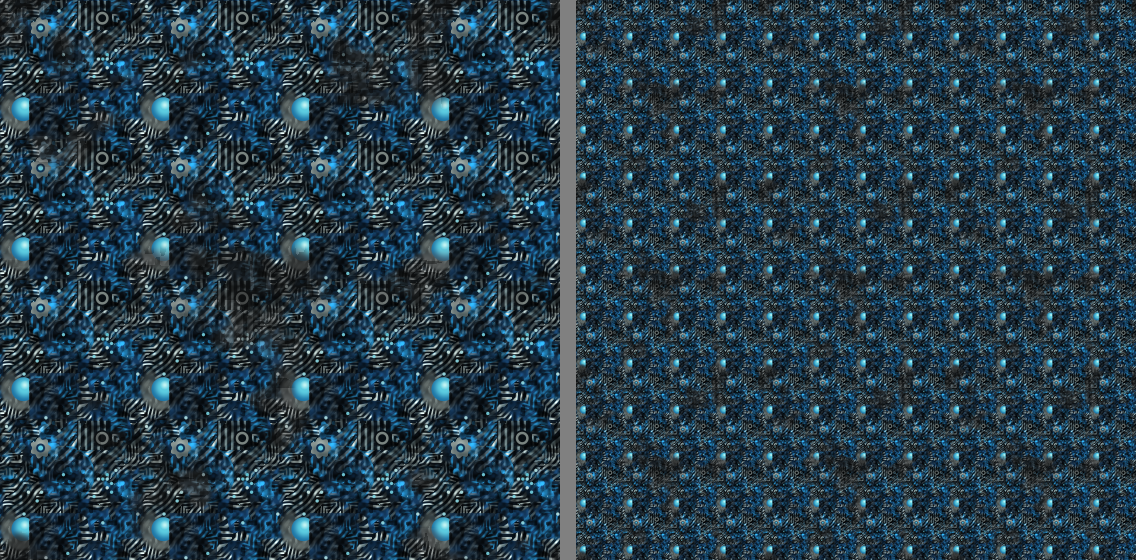
Left: one tile. Right: repeated 3 by 3.
Give the GLSL for this pattern, as a Shadertoy shader.

```glsl
// Four by four weathered circuit-board tiles: broken traces, blue blobs and a cyan half orb.
// Each tile layers wrapping noise, a warped maze of lines turned by 45 degrees and round parts;
// a wear layer that wraps over the whole canvas greys out and scratches some tiles.

const vec3 INK = vec3(.06, .095, .125);
const vec3 NAVY = vec3(.07, .20, .33);
const vec3 STEEL = vec3(.29, .345, .35);
const vec3 SILVER = vec3(.64, .69, .67);
const vec3 BLUE = vec3(.12, .46, .65);
const vec3 CYAN = vec3(.36, .80, .88);

float hash(vec2 p) {
    vec3 q = fract(p.xyx * .1031);
    q += dot(q, q.yzx + 33.33);
    return fract((q.x + q.y) * q.z);
}

// Value noise that repeats every n units
float noise(vec2 p, float n) {
    vec2 i = floor(p), f = fract(p);
    f = f * f * (3. - 2. * f);
    vec2 a = mod(i, n), b = mod(i + 1., n);
    return mix(mix(hash(a + n), hash(vec2(b.x, a.y) + n), f.x),
               mix(hash(vec2(a.x, b.y) + n), hash(b + n), f.x), f.y);
}

float cover(float d, float e) { return clamp(.5 - d / e, 0., 1.); }

float disc(vec2 p, float r, float e) { return cover(length(p) - r, e); }

float ring(vec2 p, float r, float w, float e) { return cover(abs(length(p) - r) - w, e); }

float box(vec2 p, vec2 b, float e) {
    vec2 d = abs(p) - b;
    return cover(max(d.x, d.y), e);
}

// Bump of influence around a centre
float glow(vec2 p, float r) { return exp(-dot(p, p) / (r * r)); }

// Paired lines in a grid turned by 45 degrees: straight runs, stepped corners and bare cells
float traces(vec2 q, float n, float e) {
    q += .035 * (vec2(noise(q * 8., 8.), noise(q * 8. + 3.5, 8.)) - .5);
    vec2 a = vec2(q.x + q.y, q.y - q.x) * n, f = fract(a);
    float h = hash(mod(floor(a), n) + n * 3.);
    if (h < .2) f.x = 1. - f.x;
    float corner = f.x + f.y;
    float d = h > .4 ? f.y : min(corner, 2. - corner);
    return cover(abs(fract(d * 2.) - .5) - .21, 3.4 * n * e);
}

// Overlapping round blobs; returns coverage and a random shade
vec2 blobs(vec2 q, float n, float e) {
    vec2 best = vec2(0), g = floor(q * n);
    for (int k = 0; k < 9; k++) {
        vec2 c = g + vec2(k % 3, k / 3) - 1., id = mod(c, n);
        vec2 jitter = vec2(hash(id + 17.), hash(id + 41.));
        float shade = hash(id + 73.);
        float m = disc(q * n - c - jitter, .25 + .3 * hash(id + 97.), n * e);
        if (m * shade > best.x * best.y) best = vec2(m, shade);
    }
    return best;
}

vec3 tile(vec2 q, float e) {
    // Mottled ground
    float zone = noise(q * 5., 5.), patchy = noise(q * 11. + .4, 11.);
    vec3 col = mix(INK, NAVY, smoothstep(.35, .65, zone * .5 + patchy * .5));

    // Dark round field on the left of centre, darker pit below it
    float field = disc(q - vec2(.47, .61), .2, e);
    float pit = box(q - vec2(.38, .17), vec2(.17, .165), e);
    col = mix(col, mix(INK, NAVY, patchy), .7 * field);
    col = mix(col, mix(INK * .7, NAVY * .9, patchy), .85 * pit);

    // Blue blobs in two sizes, gathered in a few areas
    float blueZone = glow(q - vec2(.14, .90), .2) + glow(q - vec2(.80, .66), .17)
                   + .8 * glow(q - vec2(.57, .56), .13) + .5 * glow(q - vec2(.17, .55), .14)
                   + .4 * glow(q - vec2(.4, .92), .13);
    for (int k = 0; k < 2; k++) {
        vec2 b = blobs(q, k == 0 ? 10. : 21., e);
        vec3 tint = mix(NAVY, BLUE * 1.15, smoothstep(.35, 1., b.y));
        col = mix(col, tint, b.x * smoothstep(.65, 1.05, .75 * blueZone + .75 * b.y));
    }

    // Coarse and fine traces, broken into silver and blue fragments
    for (int k = 0; k < 2; k++) {
        float n = k == 0 ? 6. : 10., shift = float(k) * 2.5;
        float line = traces(q, n, e);
        float area = .6 * noise(q * 7. + shift, 7.) + .4 * noise(q * 18. + shift, 18.);
        float silver = smoothstep(.47, .56, area) * (1. - .8 * max(field * .8, pit)) * (1. - .35 * min(blueZone, 1.));
        vec3 metal = mix(STEEL * .85, SILVER, smoothstep(.3, .75, noise(q * 13. + shift, 13.)));
        col = mix(col, INK * .5, .8 * silver * (1. - line));
        col = mix(col, metal, .95 * silver * line);
        col = mix(col, BLUE, .65 * line * smoothstep(.38, .28, area));
    }
    col = mix(col, BLUE, .7 * ring(q - vec2(.47, .61), .2, .006, e) * step(.47, q.x));

    // Dark panel with upright bars
    float panel = box(q - vec2(.67, .89), vec2(.12, .105), e);
    float bars = cover(abs(fract(q.x * 22.) - .5) - .2, 22. * e) * step(.42, noise(q * vec2(22, 9), 198.));
    col = mix(col, mix(INK * .6, STEEL * 1.2, bars), .85 * panel);

    // Grain and dark chips
    col *= .35 + 1.3 * noise(q * 40., 40.);
    col *= 1. - .55 * smoothstep(.68, .8, noise(q * 23., 23.));

    // Socket on the panel
    vec2 s = q - vec2(.73, .87);
    col = mix(col, INK * .6, disc(s, .058, e));
    col = mix(col, SILVER * .75, ring(s, .037, .009, e));

    // Scalloped silver washer with a cyan core
    vec2 w = q - vec2(.29, .80);
    float petal = .068 + .008 * cos(7. * atan(w.y, w.x));
    col = mix(col, mix(STEEL, SILVER, noise(q * 24., 24.)), disc(w, petal, e));
    col = mix(col, NAVY, disc(w, .032, e));
    col = mix(col, CYAN, disc(w, .018, e));

    // Glossy orb in a ragged steel mount, cut off on its right
    vec2 o = q - vec2(.167, .22);
    float side = cover(q.x - .208, e);
    float mount = smoothstep(.14, .09, length(o * vec2(1, .8) + vec2(.03, .02)) + .09 * (patchy - .5));
    col = mix(col, mix(STEEL * .7, SILVER * .8, noise(q * 20., 20.)), .75 * side * mount);
    vec3 gloss = mix(BLUE, CYAN, smoothstep(.1, .03, length(o - vec2(.01, .015))));
    col = mix(col, gloss, side * disc(o, .085, e));
    col = mix(col, vec3(.75, .95, .95), side * disc(o - vec2(.01, .03), .02, 4. * e));

    // Sparkling points, densest in one cluster
    vec2 g = q * 32., id = floor(g);
    float odds = .014 + .24 * glow(q - vec2(.77, .53), .1);
    float spark = step(1. - odds, hash(id + 211.)) * disc(fract(g) - .5, .38, 32. * e);
    return mix(col, mix(CYAN, vec3(.85, .95, .93), hash(id + 5.)), .9 * spark);
}

void mainImage(out vec4 fragColor, in vec2 fragCoord) {
    vec2 p = fragCoord / iResolution.xy * 4.;
    float e = 4. / iResolution.y;
    vec3 col = tile(fract(p), e);

    // Grey wear with upright and level scratches
    float wear = smoothstep(.6, .78, .65 * noise(p * 2., 8.) + .35 * noise(p * 7., 28.));
    float scratch = max(step(.62, noise(p * vec2(24, 3), 96.)), step(.72, noise(p * vec2(3, 24), 96.)));
    vec3 dust = mix(vec3(dot(col, vec3(.3, .5, .2))), vec3(.19, .21, .21), .4);
    col = mix(col, dust * (1. - .45 * scratch), .8 * wear);
    fragColor = vec4(col, 1);
}
```
